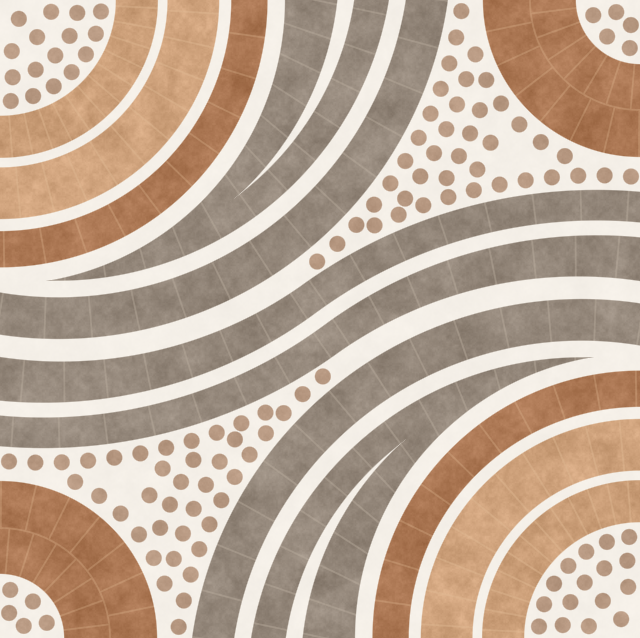
Give the GLSL for this pattern, as a Shadertoy shader.

```glsl
// Patterned stone tile: ringed corners, sweeping S-shaped bands and dotted gaps.
// One half is built from circular arcs; a half turn about the centre gives the other.
// Design space is 768 x 766 units with y pointing down, scaled to the canvas.

const vec2 TILE = vec2(768.0, 766.0);
const vec2 SWIRL = vec2(70.0, -65.0);     // centre of the upper grey arcs
const vec2 FAR_SWIRL = vec2(716.0, 832.0); // centre of the opposite arcs
float pixelSize;

float hash(vec2 p) {
    vec3 q = fract(vec3(p.xyx) * 0.1031);
    q += dot(q, q.yzx + 33.33);
    return fract((q.x + q.y) * q.z);
}

float noise(vec2 p) {
    vec2 i = floor(p), f = fract(p);
    f = f * f * (3.0 - 2.0 * f);
    return mix(mix(hash(i), hash(i + vec2(1, 0)), f.x),
               mix(hash(i + vec2(0, 1)), hash(i + vec2(1, 1)), f.x), f.y);
}

// Centred stone grain, from broad clouds down to fine specks
float grain(vec2 p) {
    float sum = 0.0, amp = 0.5;
    vec2 q = p * 0.03;
    for (int i = 0; i < 5; i++) {
        sum += amp * (noise(q) - 0.5);
        q = q * 2.1 + 17.0;
        amp *= 0.8;
    }
    return sum;
}

float fill(float d) { return clamp(0.5 - d / (1.3 * pixelSize), 0.0, 1.0); }

float ring(float r, float inner, float outer) { return max(inner - r, r - outer); }

// Which side of the line joining two arc centres p lies on
float side(vec2 p, vec2 a, vec2 b) {
    vec2 u = b - a, v = p - a;
    return u.x * v.y - u.y * v.x;
}

// S-curve from two touching arcs; positive below it
float sCurve(vec2 p, vec2 a, float ra, vec2 b, float rb) {
    return side(p, a, b) > 0.0 ? length(p - a) - ra : rb - length(p - b);
}

// Distance to n dots along an arc; angles in degrees
float arcDots(vec2 p, vec2 centre, float radius, float start, float stride, float n) {
    vec2 v = p - centre;
    float k = round((degrees(atan(v.y, v.x)) - start) / stride);
    float a = radians(start + stride * clamp(k, 0.0, n - 1.0));
    return length(v - radius * vec2(cos(a), sin(a))) - 9.6;
}

// Thin radial seams between stones
float seams(vec2 v, float stride, float shift) {
    float a = degrees(atan(v.y, v.x)) / stride + shift;
    float d = abs(fract(a) - 0.5) * radians(stride) * length(v);
    return 1.0 - smoothstep(0.3, 0.7 + pixelSize, d);
}

void mainImage(out vec4 fragColor, in vec2 fragCoord) {
    vec2 uv = fragCoord / iResolution.xy;
    vec2 canvas = vec2(uv.x, 1.0 - uv.y) * TILE;
    pixelSize = TILE.x / iResolution.x;

    // Half-turn symmetry, split along the middle white stripe
    vec2 p = canvas, mirrorSwirl = TILE - FAR_SWIRL;
    if (sCurve(p, mirrorSwirl, 558.4, FAR_SWIRL, 558.4) > 0.0) p = TILE - p;

    float r = length(p), swirl = length(p - SWIRL);
    vec2 right = p - vec2(TILE.x, 0.0);
    float g = grain(canvas);

    vec3 cream = vec3(0.96, 0.94, 0.91);
    vec3 grey = vec3(0.58, 0.53, 0.48) + 0.13 * g;
    vec3 brown = vec3(0.67, 0.465, 0.325) + 0.13 * g;
    vec3 tan_ = vec3(0.81, 0.635, 0.485) + 0.14 * g;
    vec3 col = cream + 0.025 * g;

    // Grey bands: outer arc, split crescent, S-shaped band
    float outerArc = ring(swirl, 422.0, 472.0);
    float sliver = max(length(p - vec2(69, -53)) - 360.0, 372.0 - length(p - vec2(35, -40)));
    float crescent = max(max(342.0 - r, swirl - 402.0), -sliver);
    vec2 nearSwirl = vec2(74, -65);
    float upperEdge = sCurve(p, nearSwirl, 499.1, FAR_SWIRL, 604.0);
    float lowerEdge = sCurve(p, mirrorSwirl, 549.5, FAR_SWIRL, 567.3);
    float wave = max(-upperEdge, lowerEdge);
    vec2 hub = side(p, nearSwirl, FAR_SWIRL) > 0.0 ? nearSwirl : FAR_SWIRL;
    float greySeam = wave < 1.0 ? seams(p - hub, 5.5, 0.2)
                                : seams(p - SWIRL, 7.0, outerArc < 1.0 ? 0.35 : 0.8);
    grey = mix(grey, vec3(0.74, 0.69, 0.63), 0.4 * greySeam);
    col = mix(col, grey, fill(min(min(outerArc, crescent), wave)));

    // Left corner rings
    float tanRings = min(ring(r, 139.0, 189.5), ring(r, 201.0, 263.0));
    float leftSeam = seams(p, r < 195.0 ? 7.5 : 9.0, r < 270.0 ? 0.1 : 0.6);
    vec3 paleSeam = vec3(0.88, 0.73, 0.58);
    tan_ -= r < 195.0 ? 0.02 : 0.0;
    col = mix(col, mix(tan_, paleSeam, 0.4 * leftSeam), fill(tanRings));
    col = mix(col, mix(brown, paleSeam, 0.3 * leftSeam), fill(ring(r, 277.5, 321.0)));

    // Right corner ring with one circular seam
    float rr = length(right);
    float rightSeam = max(seams(right, 13.0, rr < 132.0 ? 0.2 : 0.55),
                          1.0 - smoothstep(0.3, 0.7 + pixelSize, abs(rr - 132.0)));
    col = mix(col, mix(brown, paleSeam, 0.3 * rightSeam), fill(ring(rr, 77.0, 188.5)));

    // Dots in the two corners: rows shrink toward the corner
    float dots = arcDots(p, vec2(0), 122.0, 6.5, 12.9, 7.0);
    dots = min(dots, arcDots(p, vec2(0), 94.0, 9.5, 17.8, 5.0));
    dots = min(dots, arcDots(p, vec2(0), 63.0, 13.0, 32.0, 3.0));
    dots = min(dots, arcDots(p, vec2(0), 32.0, 45.0, 30.0, 1.0));
    dots = min(dots, arcDots(right, vec2(0), 59.0, 102.0, 30.0, 3.0));
    dots = min(dots, arcDots(right, vec2(0), 32.0, 110.0, 43.0, 2.0));

    // Dots in the wedge, following the arcs that bound it
    dots = min(dots, arcDots(p, SWIRL, 490.0, 9.2, 3.77, 12.0));
    dots = min(dots, arcDots(p, SWIRL, 515.0, 18.1, 3.6, 6.0));
    dots = min(dots, arcDots(p, SWIRL, 543.0, 21.3, 3.2, 4.0));
    dots = min(dots, arcDots(p, SWIRL, 570.0, 24.5, 3.6, 2.0));
    dots = min(dots, arcDots(p, FAR_SWIRL, 621.5, -115.4, 2.92, 11.0));
    dots = min(dots, arcDots(right, vec2(0), 208.0, 161.7, -9.2, 6.0));
    col = mix(col, vec3(0.72, 0.60, 0.51) + 0.1 * g, fill(dots));

    fragColor = vec4(col, 1.0);
}
```
